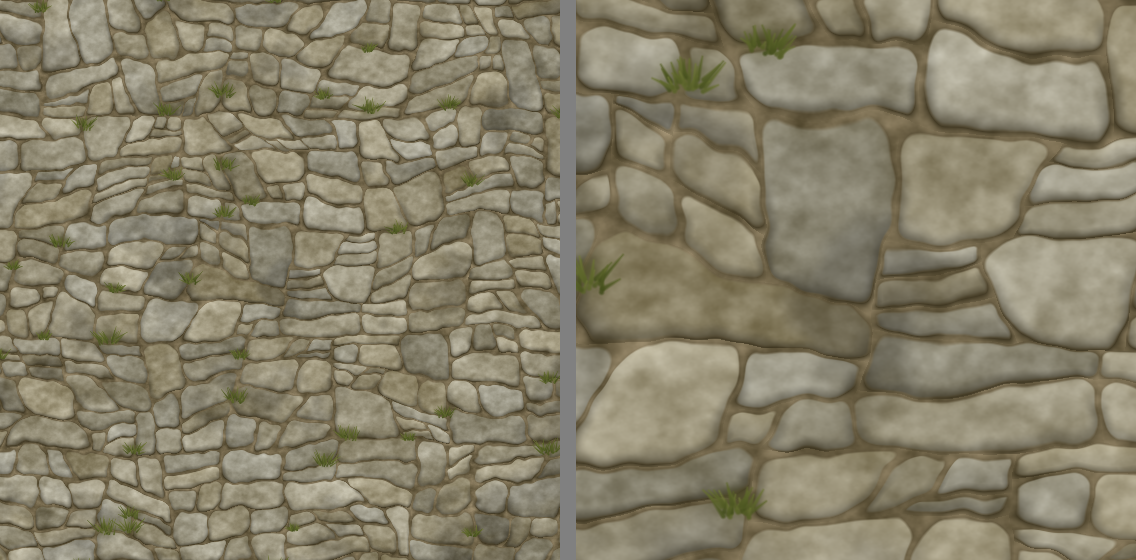
Left: the whole. Right: its middle third, enlarged.
Give the GLSL for this texture, as a three.js fragment shader.

```glsl
// Weathered rubble stone wall with earthy joints and small tufts of grass.
varying vec2 vUv;

struct Stone {
  float edge; // distance inward from the outline, negative in the joint
  float id;
  vec2 uv;    // position within the stone, 0 to 1
};

float hash(vec2 p) {
  vec3 q = fract(p.xyx * 0.1031);
  q += dot(q, q.yzx + 33.33);
  return fract((q.x + q.y) * q.z);
}

float rnd(float id, float salt) {
  return hash(vec2(id * 613.0 + salt, salt * 17.0 + 3.0));
}

float noise(vec2 p) {
  vec2 i = floor(p), f = fract(p);
  f = f * f * (3.0 - 2.0 * f);
  return mix(mix(hash(i), hash(i + vec2(1, 0)), f.x),
             mix(hash(i + vec2(0, 1)), hash(i + vec2(1, 1)), f.x), f.y);
}

float fbm(vec2 p) {
  float sum = 0.0, amp = 0.533;
  for (int i = 0; i < 4; i++) {
    sum += amp * noise(p);
    p = mat2(1.6, 1.2, -1.2, 1.6) * p + 7.3;
    amp *= 0.5;
  }
  return sum;
}

vec2 wobble(vec2 p) {
  return vec2(noise(p), noise(p + 41.7)) - 0.5;
}

// Large blocks cut again and again by slanted lines into stones of mixed size.
Stone wall(vec2 p) {
  p += 0.045 * wobble(p * 5.0) + 0.012 * wobble(p * 24.0) + 0.005 * wobble(p * 75.0);
  vec2 block = vec2(0.333, 0.2);
  float row = floor(p.y / block.y);
  float shift = hash(vec2(row + 20.0, 5.0));
  float column = floor(p.x / block.x + shift);
  vec2 lo = vec2(column - shift, row) * block, hi = lo + block;
  float id = hash(vec2(column + 31.0, row + 57.0));

  for (int i = 0; i < 7; i++) {
    vec2 size = hi - lo;
    if (size.x * size.y < mix(0.0011, 0.0095, rnd(id, 1.0))) break;
    vec2 t = (p - lo) / size;
    vec2 bend = 2.2 * (rnd(id, 2.0) - 0.5) * (t.yx - 0.5) * t * (1.0 - t) * size;
    float cut = mix(0.32, 0.68, rnd(id, 3.0)), side;
    if (size.x > size.y * mix(1.0, 2.1, rnd(id, 4.0))) {
      p.x += bend.x;
      float x = mix(lo.x, hi.x, cut);
      side = step(x, p.x);
      if (side > 0.5) lo.x = x; else hi.x = x;
    } else {
      p.y += bend.y;
      float y = mix(lo.y, hi.y, cut);
      side = step(y, p.y);
      if (side > 0.5) lo.y = y; else hi.y = y;
    }
    id = rnd(id, 5.0 + side);
  }

  vec2 size = hi - lo, inset = min(p - lo, hi - p);
  float radius = min(0.3 * min(size.x, size.y), 0.017);
  float edge = radius - length(max(radius - inset, 0.0)) - mix(0.0008, 0.0038, rnd(id, 7.0));
  return Stone(edge, id, (p - lo) / size);
}

// Fans of tapered blades rooted in the joints, denser near the ground.
vec3 addGrass(vec3 color, vec2 p) {
  const float GRID = 14.0;
  for (int k = 0; k < 9; k++) {
    vec2 cell = floor(p * GRID) + vec2(mod(float(k), 3.0), floor(float(k) / 3.0)) - 1.0;
    float id = hash(cell + 11.0);
    vec2 root = (cell + vec2(rnd(id, 1.0), rnd(id, 2.0))) / GRID;
    vec2 rel = p - root;
    if (length(rel) > 0.05 || rnd(id, 3.0) > mix(0.85, 0.4, smoothstep(0.0, 0.3, root.y))) continue;
    if (wall(root).edge > 0.004) continue;
    float scale = mix(0.5, 1.15, rnd(id, 4.0));
    vec2 halo = (rel - vec2(0.0, 0.006)) / (scale * vec2(0.017, 0.011));
    color = mix(color, vec3(0.32, 0.32, 0.16), 0.65 * exp(-dot(halo, halo)));
    for (int b = 0; b < 24; b++) {
      float blade = rnd(id, float(b) + 10.0);
      float spread = rnd(blade, 1.0) - 0.5;
      vec2 base = scale * vec2(0.028 * spread, 0.012 * (rnd(blade, 2.0) - 0.5));
      vec2 tip = scale * vec2(0.02 * (spread + rnd(blade, 3.0) - 0.5), mix(0.004, 0.02, rnd(blade, 4.0)));
      float t = clamp(dot(rel - base, tip) / dot(tip, tip), 0.0, 1.0);
      float dist = length(rel - base - tip * t) - 0.0014 * (1.0 - 0.7 * t);
      vec3 green = mix(vec3(0.25, 0.29, 0.10), vec3(0.45, 0.48, 0.22), 0.6 * rnd(blade, 5.0) + 0.4 * t);
      color = mix(color, green, 0.85 * (1.0 - smoothstep(-0.001, 0.001, dist)));
    }
  }
  return color;
}

void main() {
  vec2 p = vUv;
  Stone s = wall(p);
  float grain = fbm(p * vec2(75.0, 95.0));
  float relief = fbm(p * 38.0) - fbm(p * 38.0 + vec2(-0.1, 0.25));

  // Stone face: own tone, tilt, mottling, stains and rounded rim.
  float facet = dot(s.uv - 0.5, vec2(rnd(s.id, 11.0), rnd(s.id, 12.0)) - 0.5);
  float tone = 0.55 + 0.55 * (rnd(s.id, 13.0) - 0.5) + 0.9 * (fbm(p * 16.0) - 0.5)
             + 0.8 * (grain - 0.5) + 0.9 * relief + 0.5 * facet;
  vec3 stone = mix(vec3(0.47, 0.44, 0.34), vec3(0.71, 0.69, 0.61), tone);
  stone += (rnd(s.id, 14.0) - 0.5) * vec3(0.03, 0.01, -0.03);
  stone *= 1.0 - 0.2 * smoothstep(0.54, 0.74, fbm(p * 10.0 + 19.0));
  float rim = 1.0 - smoothstep(0.0, 0.009, s.edge);
  stone *= 1.0 + rim * mix(-0.2, 0.06, smoothstep(0.3, 0.9, s.uv.y));

  // Earthy joints, with dark crevices mostly under the stones.
  vec3 mortar = mix(vec3(0.32, 0.28, 0.18), vec3(0.62, 0.56, 0.44), grain + relief);
  vec3 color = mix(mortar, stone, smoothstep(-0.001, 0.001, s.edge));
  float under = 1.0 - smoothstep(0.05, 0.5, s.uv.y);
  float crevice = exp(-abs(s.edge + 0.0008) / 0.0022) * mix(0.3, 0.85, under);
  crevice *= mix(0.4, 1.0, smoothstep(0.3, 0.65, noise(p * 32.0)));
  color = mix(color, vec3(0.23, 0.20, 0.12), crevice);

  gl_FragColor = vec4(addGrass(color, p), 1.0);
}
```
